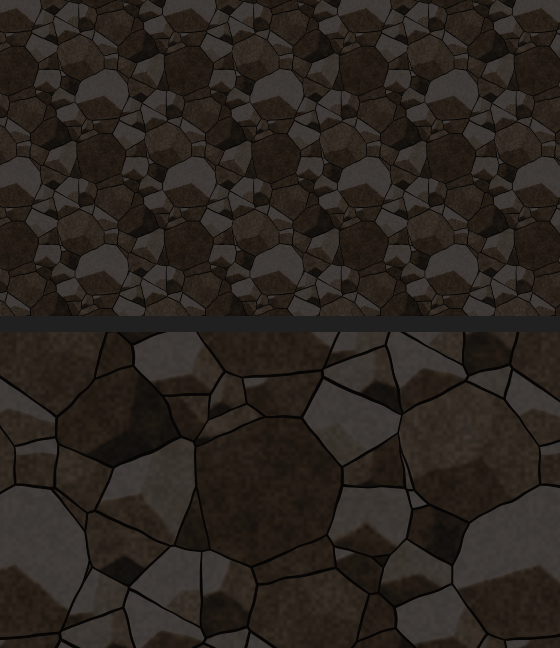
Top, the full canvas; bottom, a detail of the centre.
This texture is drawn by a WebGL 2 fragment shader. Its source:

```glsl
#version 300 es
precision highp float;
// Dark faceted rubble wall: a weighted Voronoi (power) diagram of jittered small
// stones plus some large ones, repeated on a half-shifted brick lattice.
// Each stone is cut into three tilted facets, grained, and outlined by a thin joint.
uniform vec2 u_resolution;
out vec4 fragColor;

const float CELL = 0.0692;       // small-stone cell, in canvas heights
const float TILE = 4.0;          // row height and row shift, in cells (tile is 8 x 4)
const vec2 ANCHOR = vec2(8.63, 11.28);   // centre of the large dark stone
const float JITTER = 0.86;
const float WOBBLE = 0.04;       // unevenness of the joints
const float JOINT = 0.018;       // half width of a joint, in cells
const float CREASE = 42.0;       // sharpness of facet borders
const vec2 LIGHT = vec2(-0.25, 0.97);

const vec3 SOOT  = vec3(0.070, 0.060, 0.050);
const vec3 UMBER = vec3(0.130, 0.100, 0.072);
const vec3 BROWN = vec3(0.170, 0.140, 0.110);
const vec3 TAN   = vec3(0.200, 0.170, 0.140);
const vec3 GREY  = vec3(0.242, 0.224, 0.212);
const vec3 GAP   = vec3(0.022, 0.020, 0.017);

// Large stones: offset from the anchor, radius, tone; then their facet contrast
const int SMALL = 25, LARGE = 11;
const vec4 STONES[LARGE] = vec4[](
    vec4(0.0, 0.0, 1.08, 0.27), vec4(4.0, -1.2, 1.15, 0.74),
    vec4(3.15, 0.45, 1.0, 0.46), vec4(0.67, -2.0, 0.75, 0.50),
    vec4(1.12, 0.92, 0.50, 0.97), vec4(-2.25, 1.0, 0.75, 0.18),
    vec4(-1.8, 0.0, 0.65, 0.82), vec4(1.56, -0.5, 0.55, 0.76),
    vec4(-1.35, 1.85, 0.55, 0.74), vec4(4.0, 1.07, 0.50, 0.92),
    vec4(2.63, -0.7, 0.45, 0.08));
const float CONTRAST[LARGE] = float[](
    0.05, 0.46, 0.36, 0.08, 0.12, 0.20, 0.44, 0.40, 0.40, 0.25, 0.15);

struct Stone { vec2 offset; vec2 id; float radius; float tone; float contrast; };

float hash(vec2 p) {
    vec3 q = fract(p.xyx * 0.1031);
    q += dot(q, q.yzx + 33.33);
    return fract((q.x + q.y) * q.z);
}

// Fold a point into the tile spanned by (reach, reach) and (reach, -reach)
vec2 wrapTile(vec2 p, float reach) {
    vec2 k = floor(vec2(p.x + p.y, p.x - p.y) / (2.0 * reach) + 0.5);
    return p - reach * vec2(k.x + k.y, k.x - k.y);
}

// Value noise that repeats with the tile; freq is a power of two
float noise(vec2 p, float freq, float seed) {
    p *= freq;
    vec2 c = floor(p), f = fract(p);
    f = f * f * (3.0 - 2.0 * f);
    float reach = TILE * freq;
    vec2 s = vec2(seed + 200.0);
    float a = hash(wrapTile(c, reach) + s);
    float b = hash(wrapTile(c + vec2(1, 0), reach) + s);
    float d = hash(wrapTile(c + vec2(0, 1), reach) + s);
    float e = hash(wrapTile(c + vec2(1, 1), reach) + s);
    return mix(mix(a, b, f.x), mix(d, e, f.x), f.y);
}

// Stone i near p: the neighbouring small cells first, then the large stones
Stone stoneAt(int i, vec2 p) {
    if (i >= SMALL) {
        vec4 s = STONES[i - SMALL];
        return Stone(wrapTile(p - s.xy, TILE), vec2(60 + 3 * i, 19),
                     s.z, s.w, CONTRAST[i - SMALL]);
    }
    vec2 cell = floor(p) + vec2(i % 5, i / 5) - 2.0;
    vec2 id = wrapTile(cell, TILE) + 20.0;
    vec2 centre = cell + 0.5 + JITTER * (vec2(hash(id), hash(id + 37.0)) - 0.5);
    return Stone(p - centre, id, 0.45 * hash(id + 71.0),
                 mix(0.20, 0.98, hash(id + 53.0)), 0.44);
}

float power(Stone s) { return dot(s.offset, s.offset) - s.radius * s.radius; }

// Three planes meet near the stone's centre, one facing roughly down
float facetShade(Stone s) {
    vec2 q = s.offset - 0.35 * (vec2(hash(s.id + 91.0), hash(s.id + 97.0)) - 0.5);
    float turn = -2.4 + hash(s.id + 83.0), sum = 0.0, total = 0.0;
    for (int k = 0; k < 3; k++) {
        float angle = turn + 2.0944 * float(k) + 0.7 * hash(s.id + float(k) + 101.0);
        vec2 dir = vec2(cos(angle), sin(angle));
        float weight = exp(CREASE * clamp(dot(q, dir), -1.9, 1.9));
        float lit = dot(dir, LIGHT) + hash(s.id + float(k) + 113.0) - 0.5;
        sum += weight * lit;
        total += weight;
    }
    return s.tone + s.contrast * sum / total;
}

vec3 stoneColor(float t) {
    t = 4.0 * clamp(t, 0.0, 1.0);
    vec3 c = mix(SOOT, UMBER, clamp(t, 0.0, 1.0));
    c = mix(c, BROWN, clamp(t - 1.0, 0.0, 1.0));
    c = mix(c, TAN, clamp(t - 2.0, 0.0, 1.0));
    return mix(c, GREY, clamp(t - 3.0, 0.0, 1.0));
}

void main() {
    vec2 p = gl_FragCoord.xy / u_resolution.y / CELL - ANCHOR;
    float pixel = 1.0 / (u_resolution.y * CELL);
    vec2 w = p + WOBBLE * (vec2(noise(p, 4.0, 1.0), noise(p, 4.0, 9.0)) - 0.5);

    // Owning stone, then distance to its nearest joint
    int owner = 0;
    float best = 1e3, edge = 1e3;
    for (int i = 0; i < SMALL + LARGE; i++) {
        float d = power(stoneAt(i, w));
        if (d < best) { best = d; owner = i; }
    }
    Stone stone = stoneAt(owner, w);
    for (int i = 0; i < SMALL + LARGE; i++) {
        if (i == owner) continue;
        Stone s = stoneAt(i, w);
        edge = min(edge, (power(s) - best) / (2.0 * length(s.offset - stone.offset)));
    }

    // Mottling and grain, softer on the pale facets
    float shade = facetShade(stone);
    float mottle = noise(p, 4.0, 17.0) + 0.6 * noise(p, 8.0, 23.0) - 0.8;
    float grain = noise(p, 16.0, 31.0) - 0.5;
    float rough = mix(1.0, 0.35, smoothstep(0.6, 1.0, shade));
    vec3 color = stoneColor(shade + 0.18 * rough * mottle) * (1.0 + 0.36 * rough * grain);

    float width = JOINT * (0.6 + 0.8 * noise(p, 2.0, 43.0));
    float joint = 1.0 - smoothstep(width - 0.6 * pixel, width + 0.6 * pixel, edge);
    fragColor = vec4(mix(color, GAP, joint), 1.0);
}
```
